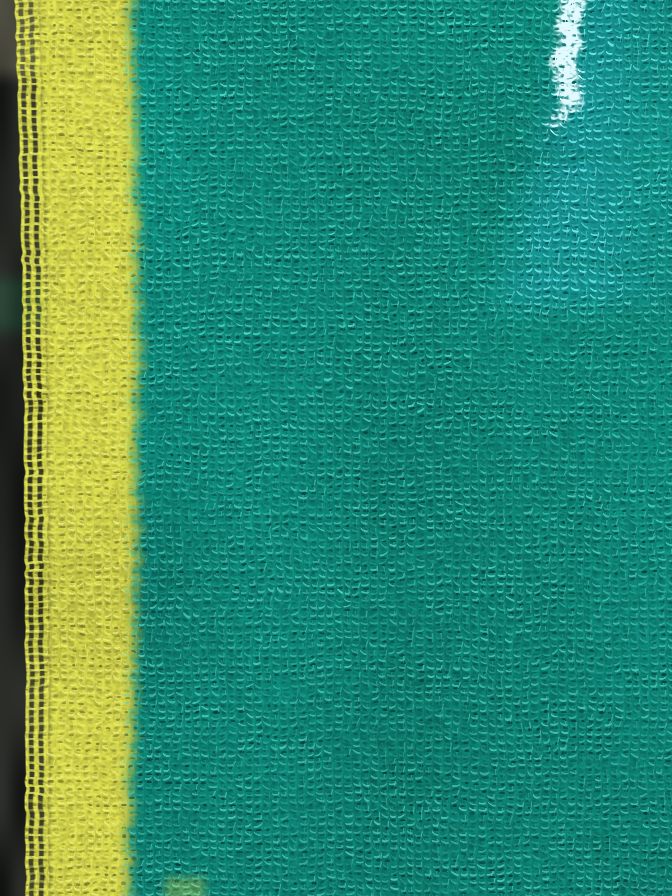
Write a WebGL 2 fragment shader that draws this texture.

```glsl
#version 300 es
precision highp float;
uniform vec2 u_resolution;
out vec4 outColor;

#define COLUMNS 75.0
#define ROWS 115.0
#define STROKE 0.12
#define TEAL vec3(0.04, 0.49, 0.435)
#define TEAL_LIGHT vec3(0.33, 0.83, 0.77)
#define TEAL_HOLE vec3(0.01, 0.22, 0.21)
#define YELLOW vec3(0.79, 0.80, 0.27)
#define YELLOW_LIGHT vec3(0.95, 0.95, 0.52)
#define OLIVE vec3(0.45, 0.46, 0.14)
#define SHEEN vec3(0.13, 0.65, 0.73)

float hash(vec2 p) {
  vec3 q = fract(vec3(p.xyx) * 0.1031);
  q += dot(q, q.yzx + 33.33);
  return fract((q.x + q.y) * q.z);
}

float noise(vec2 p) {
  vec2 i = floor(p), f = fract(p);
  f = f * f * (3.0 - 2.0 * f);
  return mix(mix(hash(i), hash(i + vec2(1, 0)), f.x),
             mix(hash(i + vec2(0, 1)), hash(i + vec2(1, 1)), f.x), f.y);
}

// Soft stroke coverage, widened by the size of a pixel
float stroke(float d, float halfWidth, float aa) {
  return 1.0 - smoothstep(halfWidth - aa, halfWidth + aa, abs(d));
}

// One knitted stitch: x = bright loop, y = open hole, z = upright chain
vec3 stitch(vec2 g, vec2 aa) {
  vec2 id = floor(g), f = fract(g);
  float h = hash(id), k = hash(id + 47.0), m = hash(id + 91.0);
  float x = f.x - 0.3 - 0.3 * m;
  float arc = 0.46 + 0.9 * x * x + (h - 0.62) * 0.8 * x + (k - 0.5) * 0.24;
  float span = smoothstep(0.0, 0.15, f.x) * (1.0 - smoothstep(0.7, 0.95, f.x));
  float loop = stroke(f.y - arc, STROKE, aa.y * 0.55) * span * mix(0.25, 1.0, k);
  // Loose fibre running up beside the loop
  float fibre = stroke(f.x - 0.15 - 0.6 * m - 0.5 * (h - 0.5) * f.y, 0.07, aa.x * 0.5);
  loop = max(loop, fibre * step(0.55, m) * h * 0.8);
  vec2 c = (f - vec2(0.3 + 0.3 * h, 0.08 + 0.12 * m)) / vec2(0.2 + 0.2 * k, 0.2);
  float hole = 1.0 - smoothstep(0.5, 1.25, length(c));
  float chain = stroke(f.x - 0.88 + 0.12 * (f.y - 0.5), 0.1, aa.x * 0.6);
  return vec3(loop, hole * mix(0.2, 1.0, h), chain * (0.4 + 0.6 * k));
}

// Dim surroundings visible past the selvedge
vec3 backdrop(vec2 p) {
  float glow = noise(vec2(p.x * 30.0, p.y * 9.0));
  vec3 c = mix(vec3(0.06, 0.065, 0.06), vec3(0.18, 0.19, 0.17), glow);
  c += vec3(0.17, 0.16, 0.13) * smoothstep(0.90, 0.93, p.y);
  return c + vec3(0.0, 0.09, 0.05) * stroke(p.y - 0.66, 0.03, 0.015);
}

void main() {
  vec2 p = gl_FragCoord.xy / u_resolution;
  vec2 grid = vec2(COLUMNS, ROWS);
  vec2 aa = grid / u_resolution;
  float top = 1.0 - p.y;

  // Wandering rows and columns, with uneven single stitches
  vec2 g = p * grid;
  g += 0.7 * vec2(noise(p * vec2(9.0, 14.0)), noise(p * vec2(12.0, 8.0) + 20.0));
  g += 0.4 * vec2(noise(g * 0.6), noise(g * 0.7 + 31.0));
  vec3 s = stitch(g, aa);
  float grain = noise(g * vec2(2.6, 3.2));
  float cloud = noise(p * vec2(5.0, 6.0) + 3.0);
  float wear = noise(g * vec2(0.18, 0.5));

  // Teal cloth with uneven light
  vec3 teal = TEAL * (0.93 + 0.14 * cloud + 0.24 * (grain - 0.5));
  teal = mix(teal, TEAL_LIGHT, 0.16 * s.z);
  teal = mix(teal, TEAL_LIGHT, s.x * (0.6 + 0.4 * wear));
  teal = mix(teal, TEAL_HOLE, s.y * (0.35 + 0.6 * wear));
  teal *= 0.95 + 0.1 * p.y;

  // Slanted window reflection, crossed by darker bands
  float sheenX = p.x - (0.84 - 0.363 * top);
  float sheen = smoothstep(-0.03, 0.08, sheenX) * (1.0 - smoothstep(0.31, 0.37, top));
  sheen *= 1.0 - 0.6 * smoothstep(0.86, 1.0, p.x);
  sheen *= 1.0 - 0.4 * stroke(top - 0.175, 0.006, 0.006) - 0.4 * stroke(top - 0.295, 0.006, 0.006);
  teal = mix(teal, SHEEN, sheen * (0.4 + 0.2 * s.x - 0.25 * s.y));
  teal += sheen * s.x * vec3(0.24, 0.2, 0.2);
  float glareX = p.x - 0.865 + 0.2 * top + 0.03 * (noise(vec2(top * 60.0, 2.0)) - 0.5);
  float glare = exp(-pow(glareX / 0.024, 2.0)) * (1.0 - smoothstep(0.08, 0.2, top));
  float glint = smoothstep(0.25, 0.75, glare * (0.45 + 0.6 * s.x + 0.7 * grain - 0.5 * s.y));
  teal = mix(teal, vec3(0.88, 0.98, 1.0), glint);

  // Yellow selvedge, open like a ladder along its outer side
  float edge = 0.038 - 0.016 * p.y * p.y * p.y + 0.003 * (noise(vec2(g.y, 9.0)) - 0.5);
  vec3 behind = backdrop(p);
  vec3 yellow = YELLOW * (0.95 + 0.08 * cloud + 0.24 * (grain - 0.5));
  yellow = mix(yellow, YELLOW_LIGHT, max(s.x * 0.8, s.z * 0.3));
  yellow = mix(yellow, OLIVE, s.y * (0.4 + 0.6 * wear));
  float inset = p.x - edge;
  float gap = stroke(fract(inset / 0.0145) - 0.62, 0.24, 0.12) * (1.0 - smoothstep(0.026, 0.042, inset));
  float rung = stroke(fract(g.y) - 0.5, 0.16, aa.y * 0.6) * (0.4 + 0.6 * hash(vec2(floor(g.y), 5.0)));
  yellow = mix(yellow, behind, gap * (1.0 - rung) * 0.85);

  // Frayed colour change, then a faint yellow patch near the foot
  float seam = 0.184 + 0.017 * sin(2.67 * p.y) + 0.009 * (noise(vec2(g.y * 0.8, 2.0)) - 0.5);
  float dye = smoothstep(-0.014, 0.018, p.x - seam + 0.012 * (s.x - 0.3) + 0.012 * (grain - 0.5));
  vec3 cloth = mix(yellow, teal, dye);
  float patchMask = stroke(p.x - 0.275, 0.03, 0.012) * (1.0 - smoothstep(0.012, 0.03, p.y));
  cloth = mix(cloth, yellow, 0.35 * patchMask);

  float outline = 1.0 / u_resolution.x;
  outColor = vec4(clamp(mix(behind, cloth, smoothstep(-outline, outline, inset)), 0.0, 1.0), 1.0);
}
```
